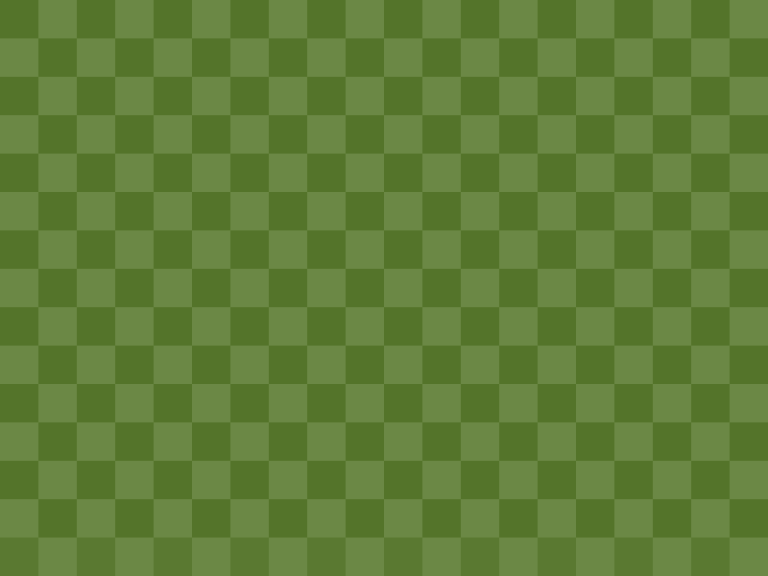
Write a WebGL 1 fragment shader that draws this pattern.

```glsl
precision highp float;

uniform vec2 u_resolution;

#define ROWS 15.0
#define LIGHT_GREEN vec3(0.42, 0.535, 0.272)
#define DARK_GREEN vec3(0.33, 0.455, 0.163)
#define FADED_ROWS 1.0
#define FADE_AMOUNT 0.25

// Smoothed square wave per axis: +1 in even cells, -1 in odd cells
vec2 squareWave(vec2 cell, float pixel) {
    vec2 edgeDistance = 0.5 - abs(mod(cell + 0.5, 2.0) - 1.0);
    return clamp(2.0 * edgeDistance / pixel, -1.0, 1.0);
}

void main() {
    // Square cells, sized by the canvas height
    float pixel = ROWS / u_resolution.y;
    vec2 cell = gl_FragCoord.xy * pixel;

    // Checkerboard with a dark cell at the lower left
    vec2 wave = squareWave(cell, pixel);
    float darkness = 0.5 + 0.5 * wave.x * wave.y;

    // Dark cells are paler along the bottom row
    float faded = clamp((FADED_ROWS - cell.y) / pixel + 0.5, 0.0, 1.0);
    vec3 darkTone = mix(DARK_GREEN, LIGHT_GREEN, FADE_AMOUNT * faded);

    gl_FragColor = vec4(mix(LIGHT_GREEN, darkTone, darkness), 1.0);
}
```
